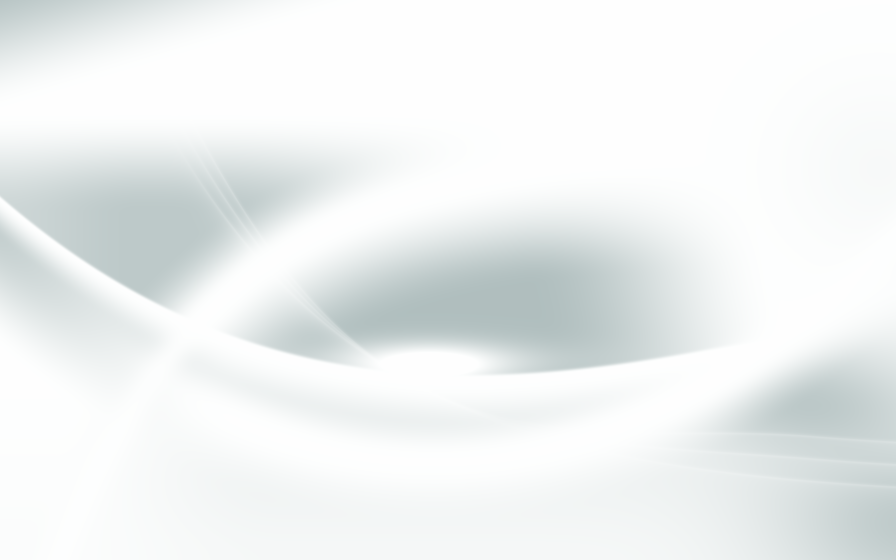
A WebGL 2 fragment shader for this background:

```glsl
#version 300 es
precision highp float;
// Draws a pale silver backdrop of soft shaded panels crossed by glowing curves.

uniform vec2 u_resolution;
out vec4 fragColor;

// Lengths are in canvas heights; the design is 1.6 wide and 1 high.
const float ASPECT = 1.6;
const vec3 WHITE = vec3(0.995, 0.998, 0.997);
const vec3 SILVER = vec3(0.64, 0.705, 0.705);
const float CORNER_SHADE = 0.85;
const float LEFT_SHADE = 0.72;
const float CENTER_SHADE = 0.86;
const float FLOOR_SHADE = 0.13;
const float ARC_GLOW = 0.030;
const float SWEEP_GLOW = 0.034;
const int STRANDS = 3;

// Falls from one to zero as x goes from a to b.
float fade(float a, float b, float x) {
    return 1.0 - smoothstep(a, b, x);
}

float bell(float d, float width) {
    return exp(-d * d / (width * width));
}

float blob(vec2 p, vec2 center, vec2 size) {
    vec2 q = (p - center) / size;
    return exp(-dot(q, q));
}

// Heights of the main curves.
float rimHeight(float x) {
    return 0.646 + x * (-0.870 + x * (0.717 - 0.158 * x));
}

float sweepHeight(float x) {
    return 0.530 + x * (-0.916 + 0.59 * x);
}

float arcHeight(float x) {
    return 0.73 - 1.05 * exp(-3.48 * x);
}

float strandHeight(float x, float i) {
    float spread = 0.11 * i * fade(0.3, 0.75, x);
    float tail = 0.11 + 0.04 * i * smoothstep(0.75, 1.45, x);
    return tail + (1.46 + spread) * exp(-2.65 * x);
}

void main() {
    vec2 uv = gl_FragCoord.xy / u_resolution;
    vec2 p = uv * vec2(ASPECT, 1.0);
    float x = p.x, y = p.y;
    float pixel = 1.0 / u_resolution.y;

    // Signed distances, positive above each curve.
    float rim = y - rimHeight(x);
    float arcSlope = 3.654 * exp(-3.48 * x);
    float arc = (y - arcHeight(x)) / sqrt(1.0 + arcSlope * arcSlope);
    float sweepSlope = 1.18 * x - 0.916;
    float sweep = (y - sweepHeight(x)) / sqrt(1.0 + sweepSlope * sweepSlope);
    float above = smoothstep(-pixel, pixel, rim);

    // Upper panels: corner, left of the arc, and the broad center.
    float corner = CORNER_SHADE * smoothstep(0.0, 0.25, y - 0.80 - 0.30 * x);
    float left = LEFT_SHADE * fade(0.62, 0.80, y) * smoothstep(0.0, 0.11, arc);
    left *= fade(0.38, 0.95, x) * (0.75 + 0.25 * smoothstep(0.0, 0.25, x));
    float center = CENTER_SHADE * smoothstep(0.0, 0.20, -arc);
    center *= fade(0.95, 1.40, x + 0.25 * (y - 0.45));
    center *= 1.0 - 0.3 * smoothstep(0.50, 0.66, y);
    float upper = corner + left + center;
    upper += 0.07 * blob(p, vec2(1.57, 0.70), vec2(0.17, 0.16));

    // Lower panels: left hollow, lens between curves, floor and right shadows.
    float depth = max(-rim, 0.0);
    float hollow = 0.72 * smoothstep(0.0, 0.07, depth) * fade(0.06, 0.27, depth);
    hollow *= fade(-0.12, 0.42, x);
    float lens = 0.20 * smoothstep(0.01, 0.09, depth) * smoothstep(0.0, 0.08, sweep);
    lens *= smoothstep(0.12, 0.35, x);
    float under = smoothstep(0.0, 0.12, -sweep);
    float ground = FLOOR_SHADE * under * smoothstep(0.1, 0.5, x);
    ground *= 0.5 + 0.5 * smoothstep(0.0, 0.16, y);
    float right = 0.55 * blob(p, vec2(1.43, 0.285), vec2(0.21, 0.095));
    right += 0.60 * blob(p, vec2(1.64, 0.06), vec2(0.25, 0.16));
    float lower = hollow + lens + ground + right * under;
    lower += 0.03 * fade(0.0, 0.35, y);

    // The rim divides the panels, then dissolves toward the right.
    float seam = mix(above, smoothstep(-0.08, 0.08, rim), smoothstep(1.32, 1.48, x));
    float shade = mix(lower, upper, seam);

    // Glowing arc, sweep and the flare resting on the rim.
    float arcLight = 0.82 * bell(arc, ARC_GLOW) * fade(0.7, 1.2, x);
    float sweepLight = 0.90 * bell(sweep, SWEEP_GLOW) * smoothstep(0.2, 0.5, x);
    float flare = 0.95 * blob(p, vec2(0.77, 0.345), vec2(0.13, 0.040));
    flare += 0.45 * blob(p, vec2(0.74, 0.355), vec2(0.30, 0.035));
    shade *= (1.0 - arcLight) * (1.0 - sweepLight) * (1.0 - min(flare, 1.0));

    // Crisp light along the rim.
    float rimLight = bell(rim, 0.0025 + pixel) * fade(1.25, 1.42, x);
    shade *= 1.0 - 0.85 * rimLight;

    // Fine strands, each with a faint veil below its edge.
    float strandFade = smoothstep(0.27, 0.42, x) * (1.0 - 0.6 * bell(x - 0.95, 0.18));
    for (int i = 0; i < STRANDS; i++) {
        float slope = 3.87 * exp(-2.65 * x);
        float d = (y - strandHeight(x, float(i))) / sqrt(1.0 + slope * slope);
        float veil = fade(-pixel, pixel, d) * exp(min(d, 0.0) / 0.022);
        float line = bell(d, 0.0018 + pixel);
        shade *= 1.0 - strandFade * (0.17 * veil + 0.12 * line);
    }

    fragColor = vec4(mix(WHITE, SILVER, clamp(shade, 0.0, 1.0)), 1.0);
}
```
